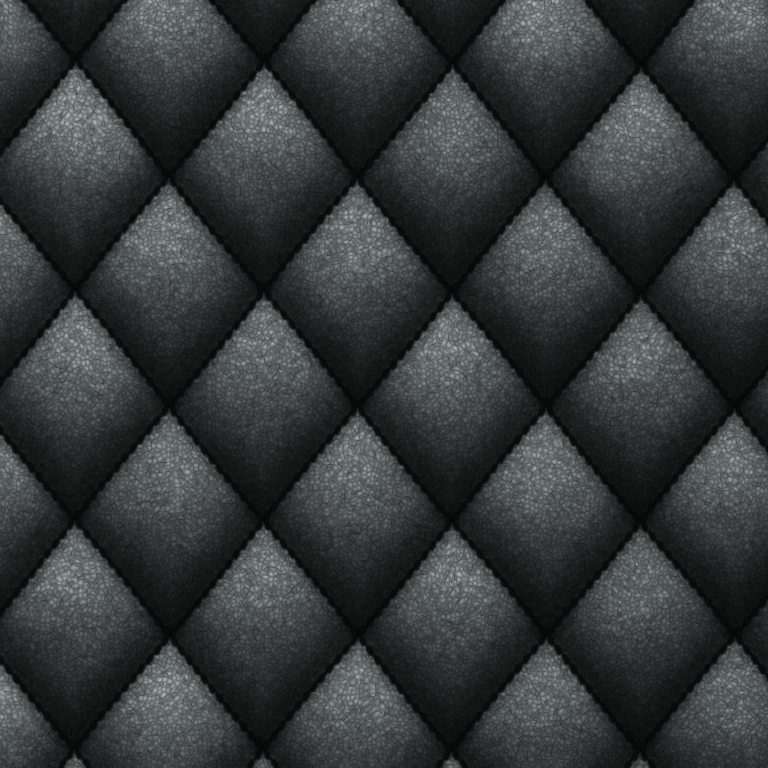
Write a Shadertoy shader that draws this texture.

```glsl
// Dark quilted leather: padded diamonds with black dashed stitching and fine pebbled grain.

const vec2  PERIOD        = vec2(0.2454, 0.2995); // full diamond width and height
const vec2  ORIGIN        = vec2(0.0977, 0.0230); // one seam crossing
const float SKEW          = 0.008;                // slight sag of the rows to the right
const float STITCHES      = 12.0;                 // stitches along one diamond edge
const float STITCH_HALF   = 0.0026;
const float STITCH_RADIUS = 0.0029;
const float STITCH_SLANT  = 0.22;
const float CREASE_WIDTH  = 0.0065;
const float FINE_GRAIN    = 165.0;                // pebbles across the canvas
const float COARSE_GRAIN  = 72.0;
const vec3  LEATHER_TINT  = vec3(0.955, 1.015, 1.025);
const vec3  THREAD_COLOR  = vec3(0.035, 0.040, 0.042);

vec2 hash2(vec2 p) {
    vec3 q = fract(vec3(p.xyx) * vec3(0.1031, 0.1030, 0.0973));
    q += dot(q, q.yzx + 33.33);
    return fract((q.xx + q.yz) * q.zy);
}

// Cellular noise: x = nearest distance, y = gap to the second, z = random cell value
vec3 cellular(vec2 p) {
    vec2 base = floor(p), f = p - base;
    float nearest = 8.0, second = 8.0, value = 0.0;
    for (int j = -1; j <= 1; j++)
    for (int i = -1; i <= 1; i++) {
        vec2 offset = vec2(i, j);
        vec2 rnd = hash2(base + offset + 40.0);
        float d = length(offset + rnd - f);
        if (d < nearest) {
            second = nearest;
            nearest = d;
            value = rnd.x;
        } else {
            second = min(second, d);
        }
    }
    return vec3(nearest, second - nearest, value);
}

// Broad soft blotches in -1..1
float mottle(vec2 p) {
    float sum = 0.0, amp = 0.5;
    for (int i = 0; i < 4; i++) {
        sum += amp * sin(p.x + 1.7 * sin(p.y * 0.8)) * sin(p.y + 1.3 * sin(p.x * 0.9));
        p = mat2(1.5, 1.1, -1.1, 1.5) * p + 2.3;
        amp *= 0.6;
    }
    return sum;
}

// Signed distance to a row of dashes; across is a length, along counts stitches
float stitchRow(float across, float along, float spacing) {
    float t = (fract(along) - 0.5) * spacing;
    across += STITCH_SLANT * t;
    return length(vec2(max(abs(t) - STITCH_HALF, 0.0), across)) - STITCH_RADIUS;
}

void mainImage(out vec4 fragColor, in vec2 fragCoord) {
    vec2 uv = fragCoord / iResolution.y;
    float pixel = 1.0 / iResolution.y;

    // Diagonal lattice: seams lie where either component is whole
    vec2 p = uv + 0.0012 * sin(uv.yx * vec2(19.0, 23.0) + vec2(0.5, 2.0));
    p.y += SKEW * uv.x * uv.y;
    p = (p - ORIGIN) / PERIOD;
    vec2 lattice = vec2(p.x + p.y, p.x - p.y);
    vec2 panel = floor(lattice);
    vec2 local = lattice - panel;
    vec2 panelRnd = hash2(panel + 17.0);
    float seamScale = 1.0 / length(1.0 / PERIOD);
    float spacing = 0.5 * length(PERIOD) / STITCHES;

    // Padded panel lit from above, sinking into shadow at its lower edges
    float up = local.x - local.y;
    float side = local.x + local.y - 1.0;
    float upperEdge = min(1.0 - local.x, local.y);
    float lowerEdge = min(local.x, 1.0 - local.y);
    float soft = mottle(uv * 21.0);
    vec2 glow = vec2(side + 0.12 * (panelRnd.x - 0.4), up - 0.50 + 0.08 * soft) / vec2(0.58, 0.50);
    float sheen = exp(-dot(glow, glow));
    float tone = 0.205 + 0.095 * up + 0.165 * sheen;
    tone *= mix(0.48, 1.0, smoothstep(0.0, 0.38, lowerEdge));
    tone *= mix(0.62, 1.0, smoothstep(0.0, 0.10, upperEdge));

    // Uneven room light and differences between panels
    tone *= 1.08 - 0.20 * uv.x + 0.13 * uv.y;
    tone *= 0.94 + 0.12 * panelRnd.y + 0.09 * soft;

    // Pebbled grain, fine creases and glints
    vec2 warped = uv + 0.003 * sin(uv.yx * 47.0 + 3.0 * soft);
    vec3 fine = cellular(warped * FINE_GRAIN);
    vec3 coarse = cellular(warped * COARSE_GRAIN);
    float relief = 0.40 * (fine.y - 0.33) + 0.22 * (fine.z - 0.5);
    relief -= 0.16 * (1.0 - smoothstep(0.0, 0.14, coarse.y)) - 0.03;
    tone *= 1.0 + relief;
    tone += 0.09 * sheen * smoothstep(0.45, 0.85, fine.z) * (1.0 - smoothstep(0.1, 0.6, fine.x));

    // Crease along the seams, puckered by the thread
    vec2 across = (lattice - round(lattice)) * seamScale;
    vec2 along = lattice.yx * STITCHES;
    vec2 pucker = 1.0 + 0.35 * cos(6.2832 * (along - 0.5));
    vec2 crease = smoothstep(vec2(0.0), CREASE_WIDTH * pucker, abs(across));
    tone *= mix(0.32, 1.0, crease.x * crease.y);
    vec3 color = LEATHER_TINT * max(tone, 0.02);

    // Thread with a faint worn rim
    float stitch = min(stitchRow(across.x, along.x, spacing), stitchRow(across.y, along.y, spacing));
    color *= 1.0 + 0.16 * exp(-pow((stitch - 0.003) / 0.0016, 2.0));
    color = mix(color, THREAD_COLOR, 0.92 * (1.0 - smoothstep(-pixel, pixel, stitch)));

    fragColor = vec4(clamp(color, 0.0, 1.0), 1.0);
}
```
